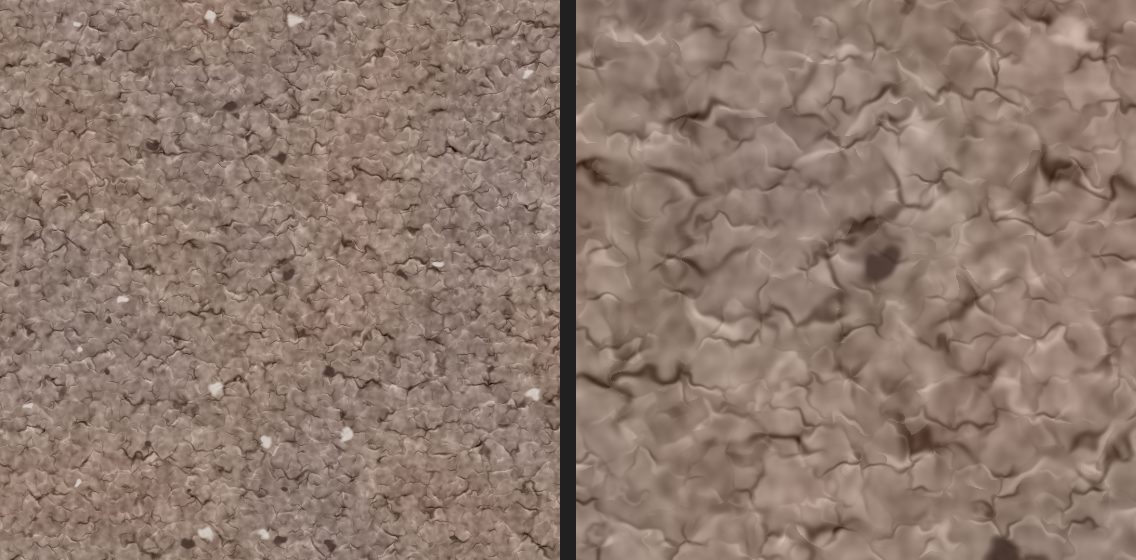
Left: the whole. Right: its middle third, enlarged.
Give the GLSL for this texture, as a Shadertoy shader.

```glsl
// Weathered brown stone: two scales of irregular, overlapping grains with broken
// dark crevices above lit upper rims, blended with gradient-noise mottling,
// then sprinkled with a few dark pits and pale mineral flecks.

#define BASE_COLOR vec3(0.572, 0.490, 0.446)
#define FLECK_COLOR vec3(0.88, 0.85, 0.82)
#define PIT_COLOR vec3(0.25, 0.18, 0.15)
#define COARSE_GRAINS 25.0
#define FINE_GRAINS 43.0
#define CREVICE_DEPTH 0.25
#define RIM_LIGHT 0.13
#define GRAIN_TINT 0.07
#define MOTTLE 0.13
#define FLECK_CHANCE 0.10
#define PIT_CHANCE 0.12

vec2 hash2(vec2 p) {
    vec3 q = fract(vec3(p.xyx) * vec3(0.1031, 0.1030, 0.0973));
    q += dot(q, q.yzx + 33.33);
    return fract((q.xx + q.yz) * q.zy);
}

float cornerSlope(vec2 cell, vec2 offset) {
    float angle = 6.2832 * hash2(cell).x;
    return dot(vec2(cos(angle), sin(angle)), offset);
}

// Gradient noise, roughly -0.6 to 0.6
float noise(vec2 p) {
    vec2 i = floor(p), f = p - i;
    vec2 u = f * f * f * (f * (f * 6.0 - 15.0) + 10.0);
    vec2 e = vec2(1.0, 0.0);
    return mix(mix(cornerSlope(i, f), cornerSlope(i + e, f - e), u.x),
               mix(cornerSlope(i + e.yx, f - e.yx), cornerSlope(i + 1.0, f - 1.0), u.x), u.y);
}

vec2 warp(vec2 p) {
    return vec2(noise(p + 17.3), noise(p + 61.7));
}

// Grain centre relative to p (xy) and its height weight (z)
vec3 grainSite(vec2 cell, vec2 p) {
    vec2 jitter = 0.1 + 0.8 * hash2(cell);
    return vec3(cell + jitter - p, 0.35 * hash2(cell + 131.0).x);
}

// Tone of one layer of grains: tint, crevices and lit rims
float grains(vec2 p) {
    vec2 flatPos = p;
    p += 0.45 * warp(p * 1.3) + 0.22 * warp(p * 3.1);
    vec2 home = floor(p), topCell = home;
    vec3 top = vec3(0.0);
    float best = -9.0;
    for (int y = -1; y <= 1; y++)
    for (int x = -1; x <= 1; x++) {
        vec2 cell = home + vec2(x, y);
        vec3 site = grainSite(cell, p);
        float height = site.z - dot(site.xy, site.xy);
        if (height > best) { best = height; top = site; topCell = cell; }
    }

    // Distance and facing of the nearest border
    float edge = 9.0;
    vec2 facing = vec2(0.0, 1.0);
    for (int y = -2; y <= 2; y++)
    for (int x = -2; x <= 2; x++) {
        vec2 cell = home + vec2(x, y);
        if (cell == topCell) continue;
        vec3 site = grainSite(cell, p);
        vec2 between = site.xy - top.xy;
        float gap = best - site.z + dot(site.xy, site.xy);
        float d = max(gap, 0.0) / (2.0 * length(between) + 0.01);
        if (d < edge) { edge = d; facing = normalize(between); }
    }

    float broken = smoothstep(-0.12, 0.38, noise(flatPos * 0.95 + 41.0));
    float rimPatch = smoothstep(-0.25, 0.35, noise(flatPos * 1.1 + 83.0));
    float crevice = exp(-edge * edge / 0.0075) * broken * (0.4 + 0.6 * abs(facing.y));
    float rim = smoothstep(0.02, 0.12, edge) * (1.0 - smoothstep(0.12, 0.32, edge));
    rim *= rimPatch * smoothstep(-0.3, 0.8, facing.y);
    float tint = (hash2(topCell + 57.0).y - 0.5) * smoothstep(0.0, 0.1, edge);
    return GRAIN_TINT * tint + RIM_LIGHT * rim - CREVICE_DEPTH * crevice;
}

// Sparse ragged spots, at most one per cell of the grid
float specks(vec2 p, float grid, float chance, float seed) {
    p = p * grid + 0.16 * warp(p * grid * 4.5 + seed);
    vec2 cell = floor(p);
    vec2 pick = hash2(cell + seed);
    vec2 centre = 0.3 + 0.4 * hash2(cell + seed + 19.0);
    float radius = mix(0.08, 0.17, pick.y);
    float d = length((p - cell - centre) * vec2(0.9, 1.1));
    return step(pick.x, chance) * (1.0 - smoothstep(radius * 0.5, radius * 1.15, d));
}

void mainImage(out vec4 fragColor, in vec2 fragCoord) {
    vec2 uv = fragCoord / iResolution.y;

    // Stone relief and mottling
    float tone = grains(uv * COARSE_GRAINS) + 0.7 * grains(uv * FINE_GRAINS + 210.0);
    tone += MOTTLE * (noise(uv * 58.0) + 0.55 * noise(uv * 115.0 + 9.0));
    tone += 0.035 * noise(uv * 7.0 + 5.0);
    float warmth = 0.02 * noise(uv * 4.0 + 31.0);
    vec3 color = BASE_COLOR + tone + warmth * vec3(1.0, 0.0, -1.0);

    // Pits and pale mineral flecks
    color = mix(color, PIT_COLOR, 0.8 * specks(uv, 13.0, PIT_CHANCE, 300.0));
    color = mix(color, FLECK_COLOR, 0.8 * specks(uv, 12.0, FLECK_CHANCE, 500.0));
    fragColor = vec4(clamp(color, 0.0, 1.0), 1.0);
}
```
